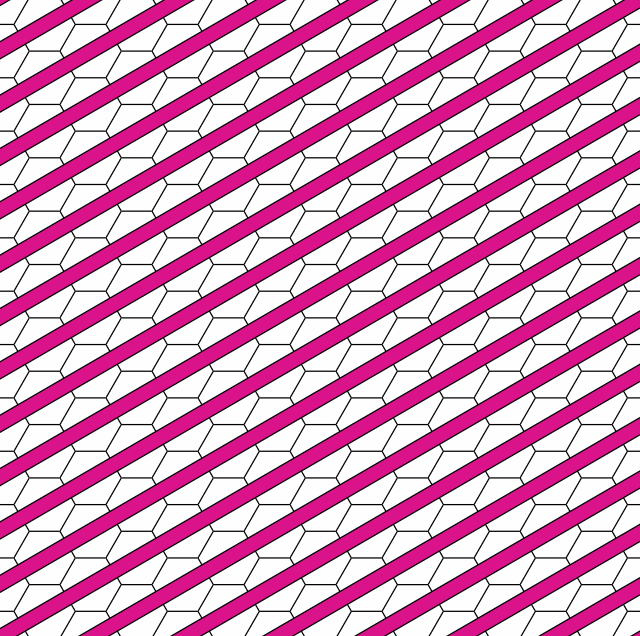
Write a WebGL 2 fragment shader that draws this pattern.

```glsl
#version 300 es
precision highp float;

uniform vec2 u_resolution;
out vec4 fragColor;

const float ROOT3 = 1.7320508;
const float HEX_SIDE = 0.04793;
const float LINE_WIDTH = 0.00195;
const float BAND_HALF = 0.01159;
const float FIELD_HEIGHT = 0.9896;
const vec2 HEX_ANCHOR = vec2(0.0697, 0.9516);

const vec3 PAPER = vec3(0.995);
const vec3 INK = vec3(0.0);
const vec3 MAGENTA = vec3(0.855, 0.075, 0.542);

// Coverage of a shape from its signed distance, softened over one pixel
float coverage(float dist, float pixel) {
    return clamp(0.5 - dist / pixel, 0.0, 1.0);
}

// Offset from the nearest point of a rectangular lattice
vec2 latticeOffset(vec2 p, vec2 cell) {
    return mod(p + 0.5 * cell, cell) - 0.5 * cell;
}

// Distance to the nearest edge of a flat-topped hexagon tiling
float hexEdgeDistance(vec2 p, float side) {
    vec2 cell = side * vec2(3.0, ROOT3);
    vec2 a = latticeOffset(p, cell);
    vec2 b = latticeOffset(p - 0.5 * cell, cell);
    vec2 q = abs(dot(a, a) < dot(b, b) ? a : b);
    float reach = max(q.y, dot(q, vec2(0.5 * ROOT3, 0.5)));
    return 0.5 * ROOT3 * side - reach;
}

// Distance to the centre line of the nearest band, rising at 30 degrees
float bandDistance(vec2 p, float spacing) {
    float across = dot(p, vec2(-0.5, 0.5 * ROOT3));
    return abs(mod(across + 0.5 * spacing, spacing) - 0.5 * spacing);
}

void main() {
    vec2 p = gl_FragCoord.xy / u_resolution * vec2(1.0, FIELD_HEIGHT) - HEX_ANCHOR;
    float pixel = 1.0 / u_resolution.x;
    float halfLine = 0.5 * LINE_WIDTH;

    // Hexagon net
    float net = hexEdgeDistance(p, HEX_SIDE) - halfLine;
    vec3 color = mix(PAPER, INK, coverage(net, pixel));

    // Outlined bands through the hexagon centres
    float band = bandDistance(p, 1.5 * HEX_SIDE) - BAND_HALF;
    color = mix(color, INK, coverage(band - halfLine, pixel));
    color = mix(color, MAGENTA, coverage(band + halfLine, pixel));

    fragColor = vec4(color, 1.0);
}
```
